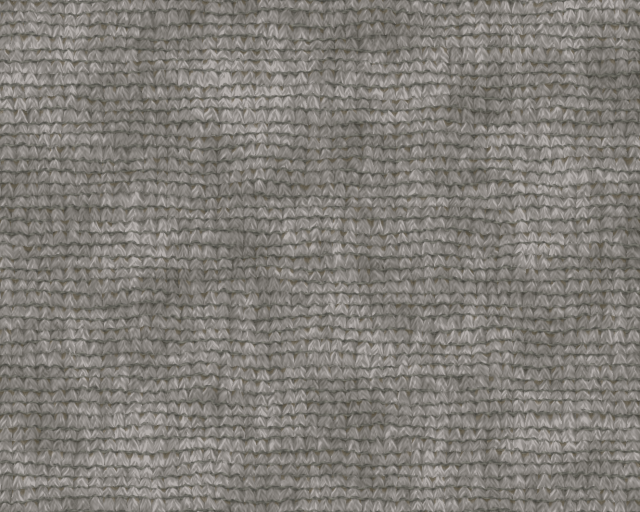
Reproduce this texture procedurally as a Shadertoy shader.

```glsl
const vec2 REPEATS = vec2(50.0, 42.0);       // tufts across and down
const vec3 SHADOW = vec3(0.27, 0.26, 0.23);
const vec3 LIGHT = vec3(0.71, 0.69, 0.68);
const vec3 BACKING = vec3(0.40, 0.35, 0.25);
const vec3 CORD = vec3(0.38, 0.38, 0.35);
const float BASE_TONE = 0.64;
const float WARP = 0.55;                     // drift of rows and columns
const float JITTER = 0.22;                   // sideways shift of each tuft
const float SCALLOP = 0.06;                  // sag of the cord under each tuft
const float CORD_WIDTH = 0.15;
const float FIBRE_CONTRAST = 0.48;
const float PATCH_CONTRAST = 0.22;
const int SAMPLES = 2;                       // antialiasing grid per axis

float hash(vec2 p) {
    return fract(sin(dot(p, vec2(127.1, 311.7))) * 43758.5);
}

vec2 gradient(vec2 p) {
    float angle = 6.2832 * hash(p);
    return vec2(cos(angle), sin(angle));
}

float noise(vec2 p) {
    vec2 i = floor(p), f = fract(p);
    vec2 u = f * f * f * (f * (f * 6.0 - 15.0) + 10.0);
    vec2 e = vec2(0.0, 1.0);
    float low = mix(dot(gradient(i), f), dot(gradient(i + e.yx), f - e.yx), u.x);
    float high = mix(dot(gradient(i + e.xy), f - e.xy), dot(gradient(i + e.yy), f - e.yy), u.x);
    return mix(low, high, u.y);
}

// Noise drawn out into strands leaning by the given slope
float strands(vec2 p, float slope) {
    return noise(vec2((p.x + slope * p.y) * 4.5, (p.y - slope * p.x) * 1.3));
}

vec3 fabric(vec2 uv) {
    vec2 grid = uv * REPEATS;
    vec2 p = grid;
    p += WARP * vec2(noise(grid * vec2(0.3, 0.2)), noise(grid * vec2(0.22, 0.4) + 31.0));
    p.y += SCALLOP * cos(6.2832 * p.x) + 0.12 * noise(grid * 1.7 + 9.0);
    p.x += 0.10 * noise(grid * 1.9 + 57.0);

    vec2 id = floor(p);
    vec2 f = fract(p) - 0.5;
    float seed = hash(id);
    float x = f.x + JITTER * (hash(id + 17.0) - 0.5);

    // Tuft: strands fall from a peak to both sides
    float side = x < 0.0 ? 0.0 : 40.0;
    float fibre = strands(vec2(abs(x), f.y) + seed * 90.0 + side, 0.55);
    float fuzz = strands(grid + 71.0, seed > 0.5 ? 0.7 : -0.7);
    float halfWidth = mix(0.48, 0.17 + 0.14 * seed, smoothstep(-0.15, 0.5, f.y));
    float gap = smoothstep(-0.07, 0.11, abs(x) - halfWidth + 0.18 * fuzz);

    // Cord between rows, hidden where the pile is fluffy
    float fluff = smoothstep(-0.1, 0.4, noise(grid * vec2(0.3, 0.9) + 13.0) + 0.35 * fuzz);
    float edge = 0.5 - abs(f.y) + 0.08 * fuzz;
    float cord = (1.0 - smoothstep(CORD_WIDTH * 0.35, CORD_WIDTH, edge)) * (1.0 - 0.75 * fluff);
    float under = smoothstep(0.26, 0.40, f.y) * (1.0 - 0.6 * fluff);

    // Wear: soft patches, column streaks and row streaks
    float wear = noise(grid * 0.13 + 5.0) + 0.7 * noise(grid * vec2(0.8, 0.12) + 23.0)
               + 0.6 * noise(grid * vec2(0.12, 0.8) + 47.0);

    float tone = BASE_TONE + PATCH_CONTRAST * wear + 0.10 * (seed - 0.5);
    tone += FIBRE_CONTRAST * (0.7 * fibre + 0.5 * fuzz);
    tone += 0.05 * cos(5.0 * f.y) - 0.03;
    tone += 0.16 * smoothstep(0.2, 0.5, fibre + 0.4 * wear);
    tone -= 0.24 * gap + 0.20 * under;

    vec3 color = mix(SHADOW, LIGHT, clamp(tone, 0.0, 1.0));
    float speck = gap * step(0.6, hash(id + 83.0)) * smoothstep(0.0, 0.3, f.y);
    color = mix(color, BACKING, 0.45 * speck);
    vec3 thread = CORD * (1.0 + 0.7 * noise(grid * vec2(3.0, 6.0)));
    return mix(color, thread, 0.75 * cord);
}

void mainImage(out vec4 fragColor, in vec2 fragCoord) {
    vec3 sum = vec3(0.0);
    for (int j = 0; j < SAMPLES; j++) {
        for (int i = 0; i < SAMPLES; i++) {
            vec2 offset = (vec2(i, j) + 0.5) / float(SAMPLES) - 0.5;
            sum += fabric((fragCoord + offset) / iResolution.xy);
        }
    }
    fragColor = vec4(sum / float(SAMPLES * SAMPLES), 1.0);
}
```
